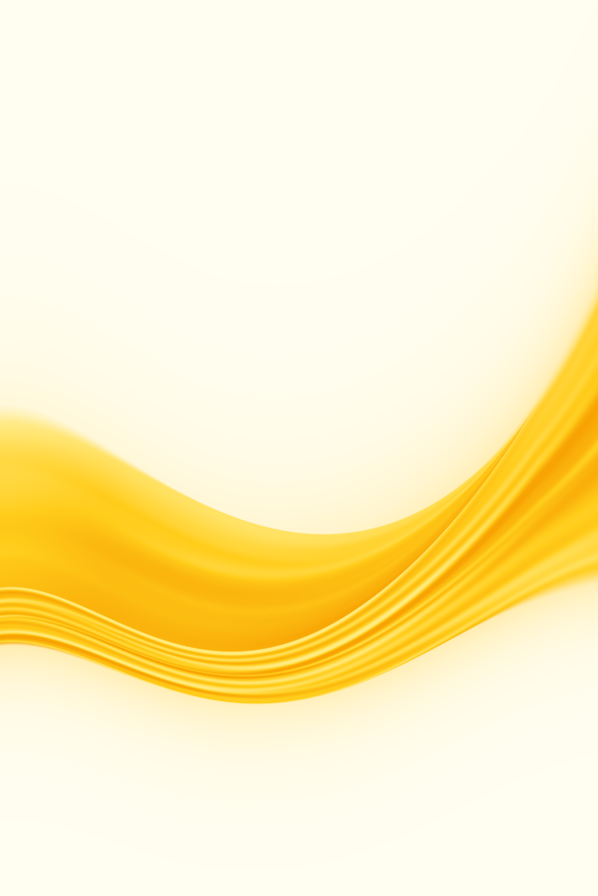
Reproduce this background procedurally as a Shadertoy shader.

```glsl
// Draws a flowing golden silk ribbon with soft glows on a cream background.

const vec3 CREAM = vec3(1.0, 0.995, 0.945);
const vec3 GLOW = vec3(1.0, 0.87, 0.47);
const vec3 AMBER = vec3(0.97, 0.64, 0.01);
const vec3 GOLD = vec3(1.0, 0.80, 0.10);
const vec3 LIGHT = vec3(1.0, 0.92, 0.50);

float hash(vec2 p) {
    return fract(sin(dot(p, vec2(127.1, 311.7))) * 43758.5453);
}

float noise(vec2 p) {
    vec2 cell = floor(p), f = fract(p);
    f = f * f * (3.0 - 2.0 * f);
    float low = mix(hash(cell), hash(cell + vec2(1, 0)), f.x);
    float high = mix(hash(cell + vec2(0, 1)), hash(cell + vec2(1, 1)), f.x);
    return mix(low, high, f.y);
}

// Quintic curve through six evenly spaced heights (Newton differences).
float curve(float x, vec3 a, vec3 b) {
    float h[6] = float[6](a.x, a.y, a.z, b.x, b.y, b.z);
    float t = x * 5.0, basis = 1.0, height = h[0];
    for (int order = 1; order < 6; order++) {
        for (int i = 0; i < 6 - order; i++) h[i] = h[i + 1] - h[i];
        basis *= (t - float(order - 1)) / float(order);
        height += basis * h[0];
    }
    return height;
}

float bump(float v, float center, float width) {
    float d = (v - center) / width;
    return exp(-d * d);
}

// Silk colour from amber (0) through gold (0.5) to light (1).
vec3 silk(float tone) {
    tone = clamp(tone, 0.0, 1.0);
    return tone < 0.5 ? mix(AMBER, GOLD, tone * 2.0)
                      : mix(GOLD, LIGHT, tone * 2.0 - 1.0);
}

// Streaks that run along the cloth; s crosses it from edge to edge.
float streaks(float s, float x, float density) {
    float broad = noise(vec2(s * density + 0.8 * x, x * 2.5));
    float fine = noise(vec2(s * density * 3.0 - x, x * 3.0 + 7.0));
    return broad * 0.7 + fine * 0.3 - 0.5;
}

// The wide sheet behind the fold.
vec3 backSheet(float s, float x) {
    float tone = mix(0.62, 0.25, smoothstep(0.0, 0.85, s));
    tone += 0.38 * streaks(s, x, 5.0);
    tone += 0.28 * bump(s, 0.0, 0.15);
    tone += 0.16 * bump(s, 0.48 - 0.2 * x, 0.05) * smoothstep(0.1, 0.4, x);
    tone += 0.22 * (1.0 - smoothstep(0.0, 0.2, x));
    tone -= 0.25 * bump(s, 1.0, 0.22) * bump(x, 0.58, 0.25);
    return silk(tone);
}

// The folded front, with narrow strands that widen to the right.
vec3 frontFold(float s, float x) {
    float right = smoothstep(0.55, 0.95, x);
    float tone = 0.40 + 0.55 * streaks(s, x, 6.0) * mix(1.0, 0.55, right);
    for (int i = 0; i < 9; i++) {
        float k = float(i);
        float center = (k + hash(vec2(k, 3.0))) / 9.0;
        center += 0.035 * sin(x * 5.0 + k * 2.3);
        float width = mix(0.018, 0.05, hash(vec2(k, 8.0)));
        float strength = mix(0.40, 0.18, right);
        tone += strength * bump(s, center, width);
        tone -= strength * 0.6 * bump(s, center + width * 2.0, width);
    }
    tone += 0.45 * bump(s, 0.03, 0.045) * (1.0 - right);
    tone += 0.25 * bump(s, 0.0, 0.14) * right;
    tone -= 0.28 * bump(s, 0.48, 0.20) * right;
    tone += 0.30 * bump(s, 0.92, 0.10) * right;
    return silk(tone);
}

void mainImage(out vec4 fragColor, in vec2 fragCoord) {
    vec2 uv = fragCoord / iResolution.xy;
    float x = uv.x, y = uv.y;
    float pixel = 1.0 / iResolution.y;

    // Ribbon outline and the crease between its two layers.
    float top = curve(x, vec3(0.538, 0.488, 0.421), vec3(0.407, 0.475, 0.672));
    float bottom = curve(x, vec3(0.281, 0.250, 0.215), vec3(0.237, 0.303, 0.359));
    float fold = curve(x, vec3(0.344, 0.305, 0.273), vec3(0.322, 0.453, 0.687));

    // Cream backdrop with halos above and below the ribbon.
    float above = max(y - top, 0.0), below = max(bottom - y, 0.0);
    float sides = abs(x - 0.45) * 1.5;
    float halo = exp(-above / 0.075) * mix(0.22, 0.55, smoothstep(0.3, 1.0, x));
    float shade = exp(-below / 0.045) * mix(0.42, 0.65, sides);
    vec3 color = mix(CREAM, GLOW, y > 0.5 * (top + bottom) ? halo : shade);

    // Layers of cloth.
    float backS = (top - y) / max(top - fold, 0.001);
    float frontTop = min(fold, top);
    float frontS = (frontTop - y) / max(frontTop - bottom, 0.001);
    float front = smoothstep(-pixel, pixel, fold - y);
    vec3 cloth = mix(backSheet(clamp(backS, 0.0, 1.0), x),
                     frontFold(clamp(frontS, 0.0, 1.0), x), front);

    // Edges are crisp in the middle and hazy toward the sides.
    float haze = 0.012 * (1.0 - smoothstep(0.0, 0.35, x));
    float farHaze = 0.016 * smoothstep(0.78, 1.0, x);
    float topSoft = pixel + haze + farHaze;
    float bottomSoft = pixel + 0.15 * haze + 0.7 * farHaze;
    float cover = smoothstep(-topSoft, topSoft, top - y)
                * smoothstep(-bottomSoft, bottomSoft, y - bottom);
    float sheer = 0.35 * exp(-max(top - y, 0.0) / 0.025) * (haze + farHaze) / 0.016;
    fragColor = vec4(mix(color, cloth, cover * (1.0 - sheer)), 1.0);
}
```
